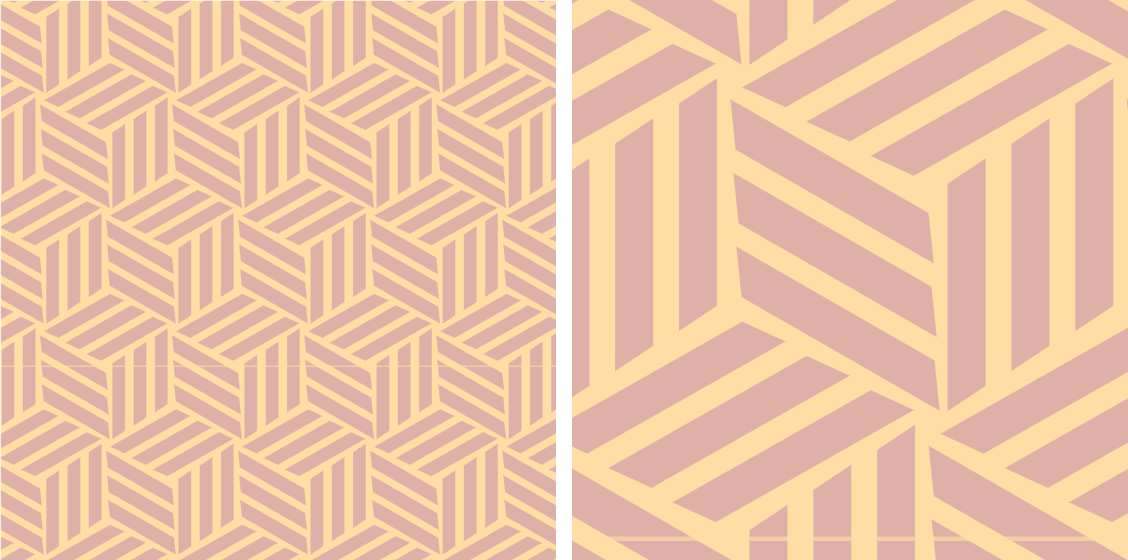
Left: the whole. Right: its middle third, enlarged.
Reproduce this pattern procedurally as a Shadertoy shader.

```glsl
// Tumbling-block lattice: staggered cubes whose three faces are cut into slanted bars.

const vec3 CREAM = vec3(1.00, 0.87, 0.65);
const vec3 ROSE  = vec3(0.87, 0.69, 0.66);
const vec3 PAPER = vec3(1.00, 0.97, 0.93);

const float CUBE_WIDTH = 0.2359;             // fraction of canvas height
const float ROW_STEP   = 0.874;              // in cube widths
const float CUBE_TOP   = -0.31;              // highest point of a cube
const vec2  ORIGIN     = vec2(0.4236, 0.3889); // from the top left corner

float cross2(vec2 a, vec2 b) { return a.x * b.y - a.y * b.x; }

// Signed edge distance of the parallelogram spanned by u and v from the origin
float parallelogram(vec2 p, vec2 u, vec2 v) {
    float area = cross2(u, v);
    vec2 st = vec2(cross2(p, v), cross2(u, p)) / area;
    vec2 heights = abs(area) / vec2(length(v), length(u));
    vec2 d = (abs(st - 0.5) - 0.5) * heights;
    return max(d.x, d.y);
}

// Three equal bars, each moved on by one step
float barredFace(vec2 p, vec2 corner, vec2 u, vec2 v, vec2 barStep) {
    float d = 1e3;
    for (int i = 0; i < 3; i++) {
        d = min(d, parallelogram(p - corner - float(i) * barStep, u, v));
    }
    return d;
}

float cube(vec2 p) {
    float top = barredFace(p, vec2(0.037, -0.015), vec2(0.500, -0.283),
                           vec2(0.109, 0.050), vec2(0.162, 0.0865));
    float left = barredFace(p, vec2(0.007, 0.015), vec2(0.500, 0.287),
                            vec2(0.013, 0.127), vec2(0.0075, 0.186));
    float right = barredFace(p, vec2(0.555, 0.228), vec2(0.0, 0.574),
                             vec2(0.096, -0.064), vec2(0.161, -0.101));
    return min(top, min(left, right));
}

// Rows interlock vertically, so the row above can also reach this point
float cubeLattice(vec2 p) {
    float row = floor((p.y - CUBE_TOP) / ROW_STEP);
    float d = 1e3;
    for (int i = 0; i < 2; i++) {
        float r = row - float(i);
        vec2 local = vec2(fract(p.x - 0.5 * r), p.y - r * ROW_STEP);
        d = min(d, cube(local));
    }
    return d;
}

// Soft coverage of a thin line
float hairline(float offset, float halfWidth, float blur) {
    return 1.0 - smoothstep(halfWidth - blur, halfWidth + blur, abs(offset));
}

void mainImage(out vec4 fragColor, in vec2 fragCoord) {
    float pixel = 1.0 / iResolution.y;
    vec2 p = vec2(fragCoord.x, iResolution.y - fragCoord.y) * pixel; // y runs down

    // Striped cubes
    float d = cubeLattice((p - ORIGIN) / CUBE_WIDTH) * CUBE_WIDTH;
    float ink = 1.0 - smoothstep(-0.8 * pixel, 0.8 * pixel, d);
    vec3 color = mix(CREAM, ROSE, ink);

    // Pale horizontal seam and worn left and top borders
    color = mix(color, CREAM, 0.65 * hairline(p.y - 0.6540, 0.0013, 0.6 * pixel));
    float border = max(hairline(p.x, 0.0022, 0.5 * pixel),
                       hairline(p.y, 0.0015, 0.5 * pixel));
    color = mix(color, PAPER, 0.8 * border);

    fragColor = vec4(color, 1.0);
}
```
